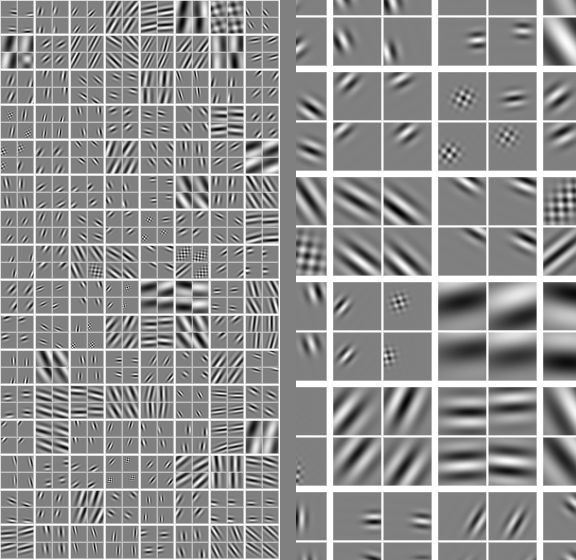
Left, the full canvas; right, a detail of the centre.
This pattern is drawn by a Shadertoy shader. Its source:

```glsl
// Grid of framed cells, each a 2x2 group of related grey Gabor wavelets.
#define GRID vec2(8.0, 16.0)      // cells across and down
#define GAP (3.0 / 48.0)          // thick line width, in cells
#define RULE (1.0 / 48.0)         // thin line width, in cells
#define SHIFT (0.5 / 48.0)        // grid offset, in cells
#define WIDE_FROM 0.60            // hash above this: long stripes
#define BROAD_FROM 0.89           // hash above this: soft blobs
#define CHECKER_SHARE 0.09        // share of cells with crossed waves
#define CONTRAST 0.52
#define PAPER 0.50
#define LINE_COLOR 0.995

const float PI = 3.14159;

// Integer hash: three values in 0..1
vec3 hash3(vec2 id, int salt) {
    uvec3 v = uvec3(uint(id.x), uint(id.y), uint(salt)) * 1664525u + 1013904223u;
    v.x += v.y * v.z; v.y += v.z * v.x; v.z += v.x * v.y;
    v ^= v >> 16u;
    v.x += v.y * v.z; v.y += v.z * v.x; v.z += v.x * v.y;
    return vec3(v >> 8u) / 16777216.0;
}

// Share of a pixel covered by a line, per axis
vec2 coverage(vec2 dist, float halfWidth, vec2 pixel) {
    vec2 hi = min(dist + 0.5 * pixel, vec2(halfWidth));
    vec2 lo = max(dist - 0.5 * pixel, vec2(-halfWidth));
    return clamp((hi - lo) / pixel, 0.0, 1.0);
}

// Wavelet value at q, which spans -1..1 over one patch
float wavelet(vec2 q, vec2 cell, int patchId) {
    vec3 kind = hash3(cell, 11);
    vec3 place = hash3(cell, 23);
    vec3 jitter = hash3(cell, 40 + patchId) - 0.5;
    vec3 extra = hash3(cell, 60 + patchId);

    // Size family, shared by the four patches of a cell
    float wavelength = mix(0.40, 0.68, kind.y);
    vec2 sigma = vec2(0.52 * wavelength, mix(0.24, 0.42, kind.z));
    vec2 center = (place.xy - 0.5) * 1.4;
    if (kind.x > BROAD_FROM) {
        wavelength = mix(1.5, 2.6, kind.y);
        sigma = vec2(0.85, 1.1);
        center *= 0.6;
    } else if (kind.x > WIDE_FROM) {
        wavelength = mix(0.48, 0.95, kind.y);
        sigma = vec2(0.65 * wavelength, mix(0.65, 1.1, kind.z));
        center *= 0.5;
    }

    // Own position, tilt and phase of this patch
    center = clamp(center + jitter.xy * 0.75, -0.85, 0.85);
    float angle = PI * place.z + 0.30 * jitter.z;
    float c = cos(angle), s = sin(angle);
    vec2 r = mat2(c, -s, s, c) * (q - center);
    float envelope = exp(-0.5 * dot(r / sigma, r / sigma));
    float wave = cos(2.0 * PI * (r.x / wavelength + extra.x));
    if (hash3(cell, 31).x < CHECKER_SHARE && extra.y < 0.6)
        wave *= cos(2.0 * PI * r.y / (0.9 * wavelength));
    return envelope * wave * mix(0.75, 1.0, extra.z);
}

void mainImage(out vec4 fragColor, in vec2 fragCoord) {
    vec2 uv = fragCoord / iResolution.xy;
    vec2 pixel = GRID / iResolution.xy;
    vec2 p = vec2(uv.x, 1.0 - uv.y) * GRID + SHIFT;
    vec2 cell = mod(floor(p), GRID);
    vec2 local = fract(p) - 0.5;

    // Patch coordinates inside the 2x2 group
    vec2 side = step(0.0, local);
    float patchHalf = (1.0 - GAP - RULE) * 0.25;
    vec2 q = (local - (2.0 * side - 1.0) * (0.5 * RULE + patchHalf)) / patchHalf;
    float tone = PAPER + CONTRAST * wavelet(q, cell, int(side.x + 2.0 * side.y));
    tone = clamp(tone, 0.0, 1.0);

    // Thin cross inside the cell, thick frame between cells
    vec2 thin = coverage(abs(local), 0.5 * RULE, pixel);
    vec2 thick = coverage(0.5 - abs(local), 0.5 * GAP, pixel);
    vec2 lines = max(thin, thick);
    tone = mix(tone, LINE_COLOR, max(lines.x, lines.y));
    fragColor = vec4(vec3(tone), 1.0);
}
```
